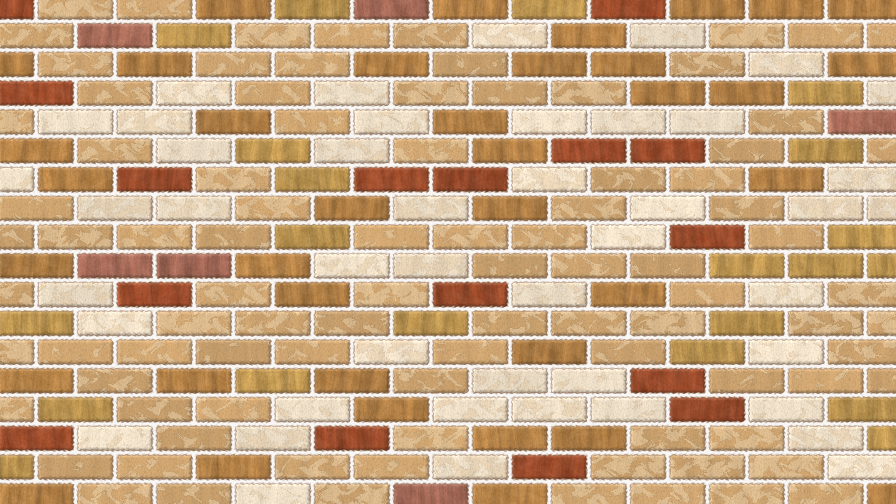
Give the GLSL for this texture, as a WebGL 1 fragment shader.

```glsl
precision highp float;

uniform vec2 u_resolution;

#define PITCH vec2(0.1567, 0.05706)
#define SHIFT vec2(0.045, 0.213)
#define JOINT 0.0092
#define ROUGH 0.0007
#define MORTAR vec3(0.975, 0.965, 0.955)
#define SHADOW vec3(0.50, 0.37, 0.28)
#define TAN vec3(0.79, 0.63, 0.43)
#define OCHRE vec3(0.68, 0.49, 0.27)
#define GOLD vec3(0.72, 0.57, 0.31)
#define CREAM vec3(0.93, 0.87, 0.78)
#define RED vec3(0.59, 0.29, 0.17)
#define PINK vec3(0.64, 0.41, 0.34)

vec2 hash2(vec2 p) {
  vec3 q = fract(p.xyx * vec3(0.1031, 0.1030, 0.0973));
  q += dot(q, q.yzx + 33.33);
  return fract((q.xx + q.yz) * q.zy);
}

// Layered sines, each octave bent by the one before
float waves(vec2 p) {
  float sum = 0.0, amp = 0.55;
  for (int i = 0; i < 5; i++) {
    p += 0.7 * sin(p.yx * 1.3 + 1.7);
    sum += amp * sin(p.x) * sin(p.y);
    p = mat2(1.5, 1.1, -1.1, 1.5) * p + 2.3;
    amp *= 0.58;
  }
  return sum;
}

// Cellular noise: distance to the nearest scattered point
float cells(vec2 p) {
  vec2 base = floor(p);
  float nearest = 2.0;
  for (int y = -1; y <= 1; y++) {
    for (int x = -1; x <= 1; x++) {
      vec2 cell = base + vec2(x, y);
      nearest = min(nearest, distance(p, cell + hash2(cell)));
    }
  }
  return nearest;
}

float roundBox(vec2 p, vec2 halfSize, float radius) {
  vec2 q = abs(p) - halfSize + radius;
  return length(max(q, 0.0)) + min(max(q.x, q.y), 0.0) - radius;
}

vec3 brickTint(float pick) {
  vec3 tint = TAN;
  tint = mix(tint, CREAM, step(0.42, pick));
  tint = mix(tint, OCHRE, step(0.63, pick));
  tint = mix(tint, GOLD, step(0.80, pick));
  tint = mix(tint, RED, step(0.895, pick));
  return mix(tint, PINK, step(0.955, pick));
}

void main() {
  vec2 p = gl_FragCoord.xy / u_resolution.y;
  float pixel = 1.0 / u_resolution.y;

  // Running bond: every other course moves by half a brick
  vec2 grid = p / PITCH + SHIFT;
  grid.x += 0.5 * mod(floor(grid.y), 2.0);
  vec2 id = floor(grid);
  vec2 local = (fract(grid) - 0.5) * PITCH;
  vec2 pick = hash2(id + 17.0);
  vec2 vary = hash2(id + 71.0);

  // Ragged brick outline
  vec2 halfSize = 0.5 * (PITCH - JOINT);
  float box = roundBox(local, halfSize, 0.004);
  float ragged = sin(p.x * 590.0 + 2.0 * sin(p.y * 410.0))
               + sin(p.y * 670.0 + 2.0 * sin(p.x * 330.0));
  float edge = box + ROUGH * ragged;

  // Base tint with per-brick brightness
  vec3 brick = brickTint(pick.x) * (0.96 + 0.08 * vary.x);
  float isTan = 1.0 - step(0.42, pick.x);
  float isCream = step(0.42, pick.x) - step(0.63, pick.x);
  float isDark = step(0.63, pick.x);

  // Pale stains with a thin darker rim
  float stain = waves(local * vec2(80.0, 105.0) + 40.0 * vary);
  float level = mix(-0.25, 0.55, pick.y);
  float blotch = smoothstep(level - 0.04, level + 0.04, stain);
  float rim = exp(-pow((stain - level) * 14.0, 2.0));
  brick = mix(brick, vec3(0.88, 0.77, 0.61), 0.65 * isTan * blotch);
  brick = mix(brick, vec3(0.86, 0.75, 0.60), 0.40 * isCream * blotch);
  brick *= 1.0 - 0.06 * rim * (isTan + isCream);

  // Vertical streaks and cloudy tone on the darker bricks
  float streak = waves(local * vec2(130.0, 18.0) + 60.0 * vary.yx);
  brick *= 1.0 + (0.04 + 0.13 * isDark) * streak;
  brick += 0.035 * isDark * stain;

  // Fine woven grain
  float grain = cells(p * vec2(300.0, 190.0));
  brick *= 1.0 + 0.11 * (0.48 - grain);

  // Bevel lit from the upper left
  vec2 toLight = vec2(-0.0012, 0.0016);
  float facing = (roundBox(local + toLight, halfSize, 0.004) - box) / 0.002;
  float bevel = smoothstep(-0.0075, -0.001, edge);
  brick += 0.13 * bevel * max(facing, 0.0);
  brick *= 1.0 - 0.30 * bevel * max(-facing, 0.0);
  brick = mix(brick, SHADOW, 0.55 * smoothstep(-0.0025, 0.0, edge));

  // Mortar with a soft contact shadow
  float shade = 1.0 - smoothstep(0.0, 0.0034, edge);
  float lean = 0.50 - 0.20 * clamp(facing, -1.0, 1.0);
  vec3 mortar = MORTAR * (1.0 + 0.03 * (0.48 - grain));
  mortar = mix(mortar, SHADOW, shade * lean);

  float cover = smoothstep(-0.7 * pixel, 0.7 * pixel, edge);
  gl_FragColor = vec4(clamp(mix(brick, mortar, cover), 0.0, 1.0), 1.0);
}
```
